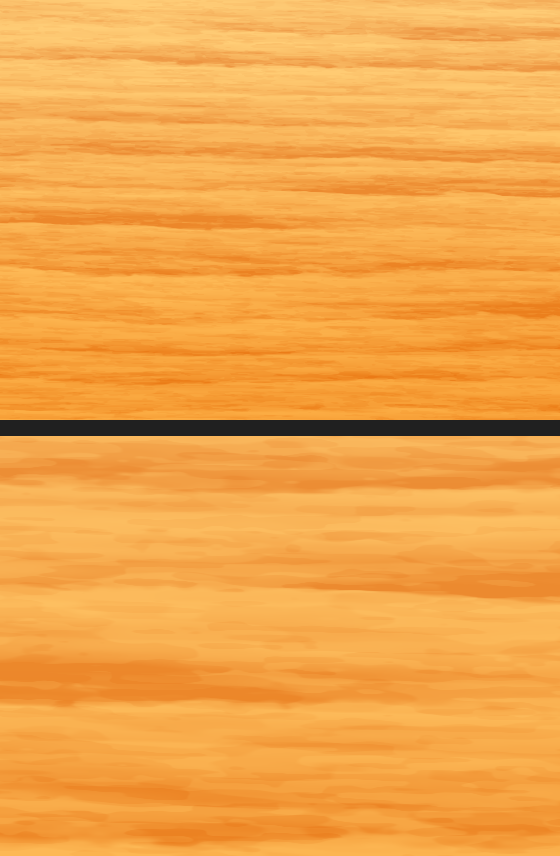
Top: the whole. Bottom: its middle third, enlarged.
This texture is drawn by a WebGL 2 fragment shader. Its source:

```glsl
#version 300 es
precision highp float;

uniform vec2 u_resolution;
out vec4 fragColor;

// Colours
const vec3 LIGHT_TOP = vec3(0.996, 0.800, 0.465);
const vec3 LIGHT_BOTTOM = vec3(0.985, 0.672, 0.258);
const vec3 GRAIN_SHADE = vec3(0.050, 0.155, 0.145);

// Growth bands
const float BAND_COUNT = 12.0;
const float FINE_BAND_COUNT = 31.0;
const float BAND_WARP = 0.95;
const float BAND_SLOPE = 0.022;
const float BAND_EDGE = 0.06;
const float BAND_DEPTH = 0.66;
const float FINE_BAND_DEPTH = 0.30;

// Fibres and pores
const vec2 FIBRE_SCALE = vec2(2.4, 62.0);
const vec2 PORE_SCALE = vec2(7.0, 105.0);
const float FIBRE_DEPTH = 0.85;
const float PORE_DEPTH = 0.52;
const float BROAD_DEPTH = 0.34;

float hash(vec2 cell) {
    uvec2 q = uvec2(ivec2(cell)) * uvec2(1597u, 3571u);
    uint n = (q.x ^ (q.y << 9)) * 1664525u + 101390u;
    n = (n ^ (n >> 15)) * 22695477u;
    n = (n ^ (n >> 13)) * 69069u;
    n ^= n >> 16;
    return float(n & 65535u) / 65535.0;
}

float noise(vec2 p) {
    vec2 cell = floor(p);
    vec2 f = fract(p);
    f = f * f * (3.0 - 2.0 * f);
    float low = mix(hash(cell), hash(cell + vec2(1.0, 0.0)), f.x);
    float high = mix(hash(cell + vec2(0.0, 1.0)), hash(cell + vec2(1.0)), f.x);
    return mix(low, high, f.y);
}

float fbm(vec2 p) {
    float sum = 0.0;
    float weight = 0.5;
    for (int i = 0; i < 4; i++) {
        sum += weight * noise(p);
        p = p * vec2(2.1, 1.6) + vec2(17.3, 31.7);
        weight *= 0.6;
    }
    return sum / 1.09;
}

// Each band is pale at its top, darkens downward and ends in a crisp line
float growthBands(vec2 p, float count) {
    float ragged = fbm(vec2(p.x * 8.0, p.y * 70.0)) - 0.5;
    float phase = p.y * count
        + BAND_WARP * noise(vec2(p.x * 0.6, p.y * count * 0.3) + 5.0)
        + 0.30 * noise(vec2(p.x * 1.5, p.y * count * 0.7) + 40.0)
        + 0.30 * ragged;
    float id = floor(phase);
    float t = fract(phase);
    float strength = mix(0.3, 1.1, hash(vec2(id, count)));
    strength *= mix(0.55, 1.35, noise(vec2(p.x * 1.5, id * 3.7)));
    float edge = BAND_EDGE * mix(0.8, 3.0, noise(vec2(p.x * 2.5, id + 0.5)));
    return strength * pow(1.0 - t, 1.4) * smoothstep(0.0, edge, t);
}

// Short thin dashes with crisp rims, crowding where the ground is dark
float pores(vec2 p, float ground) {
    float sum = 0.0;
    vec2 scale = PORE_SCALE;
    float crowd = 0.10 * (noise(p * vec2(2.5, 22.0) + 71.0) - 0.5);
    for (int i = 0; i < 3; i++) {
        vec2 q = p * scale + float(i) * 53.0;
        float n = 0.72 * noise(q) + 0.28 * noise(q * vec2(3.7, 1.4) + 91.0);
        float threshold = 0.63 - 0.20 * ground - crowd;
        sum += smoothstep(threshold, threshold + 0.07, n);
        scale *= vec2(1.6, 1.42);
    }
    return sum * 0.5;
}

void main() {
    vec2 uv = gl_FragCoord.xy / u_resolution;
    vec2 p = gl_FragCoord.xy / u_resolution.y;

    // Grain falls gently to the right and wavers
    vec2 grain = p;
    grain.y += BAND_SLOPE * p.x + 0.012 * noise(p * vec2(1.5, 3.0) + 11.0);
    grain += vec2(3.0, 2.0);

    float band = growthBands(grain, BAND_COUNT);
    float fineBand = growthBands(grain + 4.0, FINE_BAND_COUNT);
    float fibre = fbm(grain * FIBRE_SCALE) - 0.5;
    float broad = noise(grain * vec2(0.9, 7.0) + 23.0) - 0.5;
    float pore = pores(grain, band + 0.3 * broad);

    float shade = BAND_DEPTH * band + FINE_BAND_DEPTH * fineBand
        + FIBRE_DEPTH * fibre * (0.55 + band)
        + BROAD_DEPTH * broad
        + PORE_DEPTH * pore * (0.55 + 0.6 * band);
    shade = clamp(shade, -0.08, 1.3);

    vec3 light = mix(LIGHT_BOTTOM, LIGHT_TOP, smoothstep(-0.1, 1.1, uv.y));
    fragColor = vec4(clamp(light - GRAIN_SHADE * shade, 0.0, 1.0), 1.0);
}
```
